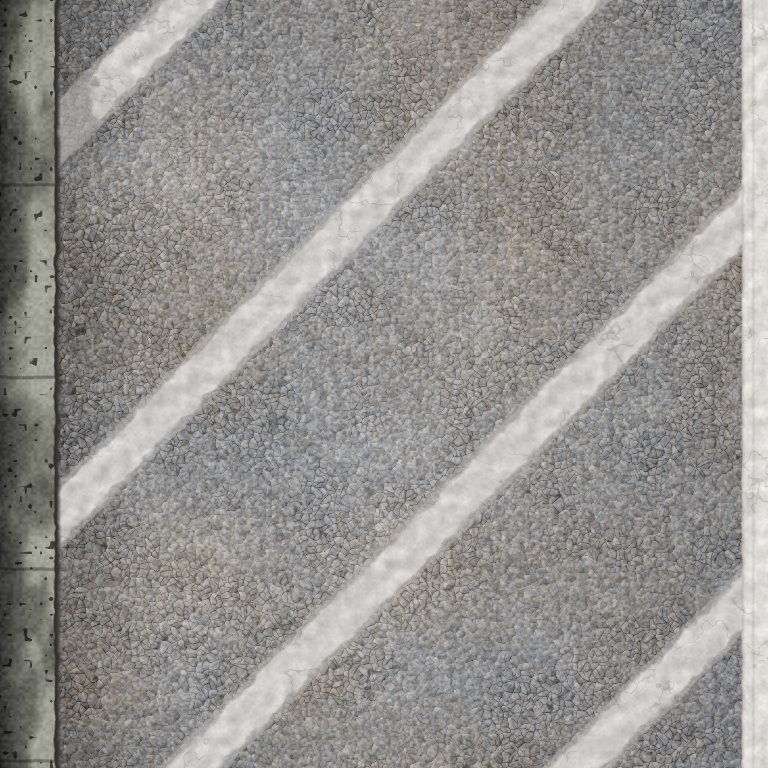
Reproduce this texture procedurally as a WebGL 2 fragment shader.

```glsl
#version 300 es
precision highp float;
// Parking tarmac with worn 45 degree paint stripes, a concrete kerb at the left
// and a white painted border at the right. Wrapping value noise gives dirt and
// grain; a wrapping cell pattern gives the stones and their dark crevices.
uniform vec2 u_resolution;
out vec4 outColor;

const vec3 TARMAC = vec3(0.565, 0.555, 0.545);
const vec3 PAINT = vec3(0.81, 0.795, 0.785);
const vec3 WORN_PAINT = vec3(0.675, 0.663, 0.65);
const vec3 BORDER = vec3(0.87, 0.855, 0.84);
const vec3 KERB = vec3(0.60, 0.61, 0.56);
const vec3 GAP = vec3(0.20, 0.19, 0.175);
const float KERB_EDGE = 0.071;
const float BORDER_EDGE = 0.966;
const float STRIPE_PERIOD = 0.5;   // along x - y
const float STRIPE_HALF = 0.0325;  // across the stripe
const float JOINT_PERIOD = 0.25;

float hash(vec2 p) {
  return fract(sin(dot(p, vec2(127.1, 311.7))) * 43758.55);
}

// Value noise that wraps over the canvas, with n cells per side.
float noise(vec2 uv, vec2 n) {
  vec2 p = uv * n, i = floor(p), f = fract(p);
  f = f * f * (3.0 - 2.0 * f);
  vec2 a = mod(i, n), b = mod(i + 1.0, n);
  return mix(mix(hash(a), hash(vec2(b.x, a.y)), f.x),
             mix(hash(vec2(a.x, b.y)), hash(b), f.x), f.y);
}

float fbm(vec2 uv, float n) {
  float sum = 0.0, amp = 0.53;
  for (int k = 0; k < 4; k++) {
    sum += amp * noise(uv, vec2(n));
    n *= 2.0;
    amp *= 0.5;
  }
  return sum;
}

// Relief lit from the upper left, n cells per side.
float relief(vec2 uv, float n) {
  vec2 toLight = vec2(-0.35, 0.35) / n;
  return fbm(uv - toLight, n) - fbm(uv + toLight, n);
}

// Stones: x = distance to the crevice, y = stone tone, z = slope to the light.
vec3 stones(vec2 uv, float n) {
  vec2 p = uv * n, cell = floor(p), nearest = vec2(0.0);
  float first = 8.0, second = 8.0, tone = 0.0;
  for (int y = -1; y <= 1; y++)
    for (int x = -1; x <= 1; x++) {
      vec2 c = cell + vec2(x, y), id = mod(c, vec2(n));
      vec2 away = p - c - vec2(hash(id + 3.7), hash(id + 19.3));
      float d = length(away);
      if (d < first) {
        second = first;
        first = d;
        nearest = away;
        tone = hash(id + 41.0);
      } else second = min(second, d);
    }
  return vec3(second - first, tone, dot(nearest, vec2(-0.7, 0.7)));
}

vec3 tarmac(vec2 uv) {
  vec2 warp = vec2(noise(uv, vec2(90.0)), noise(uv + 0.37, vec2(90.0))) - 0.5;
  vec3 stone = stones(uv + 0.009 * warp, 110.0);
  float cloud = fbm(uv, 4.0) - 0.5;
  float rough = smoothstep(0.35, 0.7, fbm(uv + 0.21, 16.0));
  float crevice = (1.0 - smoothstep(0.0, 0.24, stone.x)) * (0.25 + 0.75 * rough);
  float grain = noise(uv, vec2(250.0)) + noise(uv, vec2(400.0)) - 1.0;
  float tint = noise(uv + 0.6, vec2(7.0)) + 0.9 * noise(uv, vec2(170.0)) - 0.95;
  float light = 0.03 + 0.22 * cloud + 0.07 * (stone.y - 0.5) + 0.09 * stone.z
              + 0.15 * grain - 0.17 * crevice;
  light -= 0.10 * (1.0 - smoothstep(KERB_EDGE, 0.2, uv.x));
  return TARMAC + light + tint * vec3(0.035, 0.005, -0.035);
}

// Distance from the centre line of the closest diagonal stripe.
float stripeDistance(vec2 uv) {
  float t = (uv.x - uv.y) / STRIPE_PERIOD;
  return abs(fract(t) - 0.5) * STRIPE_PERIOD * 0.7071;
}

// Trowelled paint with relief and a few hairline cracks.
vec3 paintSurface(vec2 uv, vec3 colour) {
  float crack = 1.0 - smoothstep(0.0, 0.025, abs(fbm(uv, 28.0) - 0.5));
  crack *= smoothstep(0.5, 0.75, noise(uv + 0.4, vec2(20.0)));
  float grain = noise(uv, vec2(300.0)) - 0.5;
  return colour + 0.16 * relief(uv, 70.0) + 0.035 * grain - 0.09 * crack;
}

vec3 kerb(vec2 uv, float px) {
  float across = uv.x / KERB_EDGE;
  float stain = fbm(uv * vec2(1.0, 0.5) + 0.3, 16.0);
  float dirt = smoothstep(0.4, 0.65, stain + 0.22 * (0.5 - across));
  vec3 c = KERB * mix(0.48, 1.04, smoothstep(-0.15, 0.65, across));
  c *= 1.0 - 0.36 * dirt;
  c += 0.10 * (noise(uv, vec2(260.0)) - 0.5) + 0.10 * (fbm(uv, 50.0) - 0.5);
  // Pits, then the joints between the blocks.
  c *= 1.0 - 0.6 * smoothstep(0.83, 0.92, noise(uv + 0.1, vec2(150.0)));
  float y = uv.y - 0.009 + 0.002 * (noise(uv, vec2(60.0)) - 0.5);
  float joint = abs(fract(y / JOINT_PERIOD + 0.5) - 0.5) * JOINT_PERIOD;
  c *= 1.0 - 0.3 * (1.0 - smoothstep(0.0008, 0.0022 + px, joint));
  return c;
}

void main() {
  vec2 uv = gl_FragCoord.xy / u_resolution;
  float px = 1.0 / u_resolution.y;
  float ragged = fbm(uv, 64.0) - 0.5;
  vec3 colour = tarmac(uv);

  // Stripes: thin worn margin, solid core, one end rubbed away.
  float d = stripeDistance(uv) + 0.007 * ragged;
  float film = 1.0 - smoothstep(STRIPE_HALF - 0.003, STRIPE_HALF + px, d);
  float core = 1.0 - smoothstep(0.021, 0.026 + px, d + 0.006 * ragged);
  float rubbed = (1.0 - smoothstep(0.115, 0.13, uv.x + 0.03 * ragged)) * step(0.7, uv.y);
  vec3 margin = mix(colour + 0.05, WORN_PAINT + 0.12 * ragged, 0.6);
  colour = mix(colour, margin, film);
  colour = mix(colour, paintSurface(uv, PAINT), core * (1.0 - 0.9 * rubbed));

  // Border with a shaded lip and a faint inner seam.
  float edge = uv.x - BORDER_EDGE + 0.003 * ragged;
  vec3 border = paintSurface(uv, BORDER);
  border -= 0.12 * (1.0 - smoothstep(0.0, 0.005, edge));
  border -= 0.06 * (1.0 - smoothstep(0.0, 0.002 + px, abs(edge - 0.015)));
  colour = mix(colour, border, smoothstep(-px, px, edge));

  // Dark gap, then the kerb itself.
  float gap = uv.x - KERB_EDGE + 0.006 * ragged;
  colour = mix(GAP, colour, smoothstep(0.002, 0.009 + px, gap));
  colour = mix(kerb(uv, px), colour, smoothstep(-px, px, gap));
  outColor = vec4(clamp(colour, 0.0, 1.0), 1.0);
}
```
